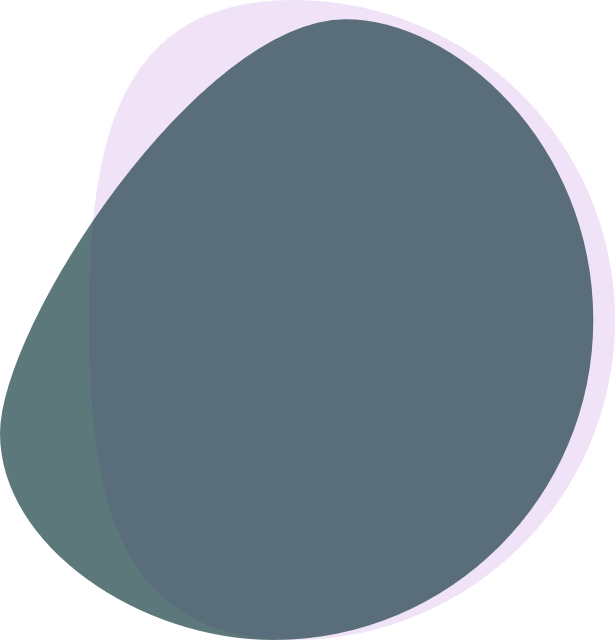
This background is drawn by a WebGL 1 fragment shader. Its source:

```glsl
precision highp float;
// Two overlapping soft blobs on white: a pale lilac one behind a slate one that
// turns greener outside the overlap. Each outline is four cubic curves, walked
// in short chords to get a signed distance for smooth filling.

uniform vec2 u_resolution;

vec2 cubic(vec2 a, vec2 b, vec2 c, vec2 d, float t) {
  float s = 1.0 - t;
  return s * s * s * a + 3.0 * s * s * t * b + 3.0 * s * t * t * c + t * t * t * d;
}

// field.x: smallest squared distance so far, field.y: sign from edge crossings
void addCurve(vec2 p, vec2 a, vec2 b, vec2 c, vec2 d, inout vec2 field) {
  vec2 start = a;
  for (int i = 1; i <= 32; i++) {
    vec2 end = cubic(a, b, c, d, float(i) / 32.0);
    vec2 chord = end - start;
    vec2 rel = p - start;
    vec2 gap = rel - chord * clamp(dot(rel, chord) / dot(chord, chord), 0.0, 1.0);
    field.x = min(field.x, dot(gap, gap));
    if ((start.y > p.y) != (end.y > p.y) && rel.x < chord.x * rel.y / chord.y) {
      field.y = -field.y;
    }
    start = end;
  }
}

float signedDistance(vec2 field) {
  return sqrt(field.x) * field.y;
}

float lilacBlob(vec2 p) {
  vec2 top = vec2(0.458, 1.0), right = vec2(0.961, 0.5);
  vec2 bottom = vec2(0.458, 0.0), left = vec2(0.139, 0.5);
  vec2 field = vec2(10.0, 1.0);
  addCurve(p, top, vec2(0.736, 1.0), vec2(0.961, 0.776), right, field);
  addCurve(p, right, vec2(0.961, 0.224), vec2(0.736, 0.0), bottom, field);
  addCurve(p, bottom, vec2(0.182, 0.0), vec2(0.139, 0.224), left, field);
  addCurve(p, left, vec2(0.139, 0.776), vec2(0.182, 1.0), top, field);
  return signedDistance(field);
}

float slateBlob(vec2 p) {
  vec2 top = vec2(0.54, 0.97), right = vec2(0.927, 0.5);
  vec2 bottom = vec2(0.427, 0.0), left = vec2(0.0, 0.323);
  vec2 field = vec2(10.0, 1.0);
  addCurve(p, top, vec2(0.71, 0.97), vec2(0.927, 0.776), right, field);
  addCurve(p, right, vec2(0.927, 0.224), vec2(0.703, 0.0), bottom, field);
  addCurve(p, bottom, vec2(0.219, 0.0), vec2(0.0, 0.147), left, field);
  addCurve(p, left, vec2(0.0, 0.492), vec2(0.3125, 0.97), top, field);
  return signedDistance(field);
}

// Coverage over an edge one pixel wide
float fill(float dist) {
  return clamp(0.5 - dist * u_resolution.y, 0.0, 1.0);
}

void main() {
  vec2 p = gl_FragCoord.xy / u_resolution.y;
  float lilacMask = fill(lilacBlob(p));
  float slateMask = fill(slateBlob(p));

  vec3 backdrop = mix(vec3(1.0), vec3(0.943, 0.89, 0.969), lilacMask);
  vec3 front = mix(vec3(0.363, 0.47, 0.484), vec3(0.349, 0.431, 0.478), lilacMask);
  gl_FragColor = vec4(mix(backdrop, front, slateMask), 1.0);
}
```
